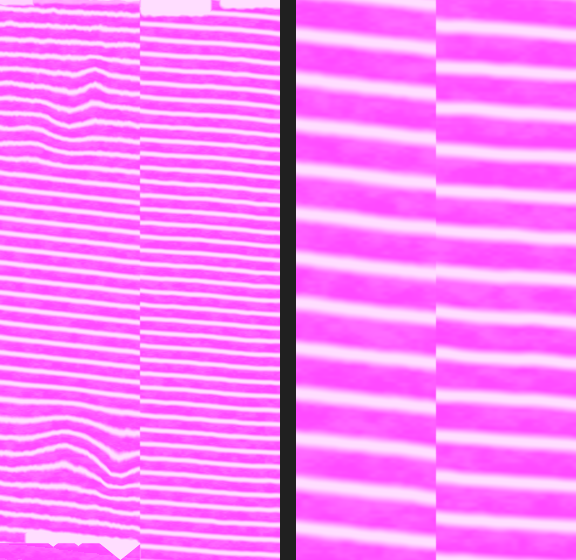
Left, the full canvas; right, a detail of the centre.
This pattern is drawn by a WebGL 2 fragment shader. Its source:

```glsl
#version 300 es
precision highp float;

uniform vec2 u_resolution;
out vec4 fragColor;

const vec3 PALE = vec3(1.0, 0.865, 1.0);
const vec3 LIGHT_PINK = vec3(1.0, 0.42, 1.0);
const vec3 DEEP_PINK = vec3(1.0, 0.29, 1.0);
const float SEAM = 0.5;

float hash(vec2 cell) {
    vec3 q = fract(vec3(cell.xyx) * 0.1031);
    q += dot(q, q.yzx + 33.33);
    return fract((q.x + q.y) * q.z);
}

float valueNoise(vec2 p) {
    vec2 cell = floor(p);
    vec2 f = fract(p);
    f = f * f * (3.0 - 2.0 * f);
    float top = mix(hash(cell), hash(cell + vec2(1, 0)), f.x);
    float bottom = mix(hash(cell + vec2(0, 1)), hash(cell + vec2(1, 1)), f.x);
    return mix(top, bottom, f.y);
}

float fbm(vec2 p, int octaves) {
    float sum = 0.0, weight = 0.5, total = 0.0;
    for (int i = 0; i < octaves; i++) {
        sum += weight * valueNoise(p);
        total += weight;
        p = p * 2.03 + 17.0;
        weight *= 0.6;
    }
    return sum / total;
}

// Smooth bump that bends the stripes around a centre
float bump(vec2 p, vec2 centre, vec2 spread) {
    vec2 d = (p - centre) / spread;
    return exp(-dot(d, d));
}

float softBox(vec2 p, vec2 low, vec2 high, float radius, float blur) {
    vec2 d = max(low - p, p - high) + radius;
    float edge = length(max(d, 0.0)) + min(max(d.x, d.y), 0.0) - radius;
    return 1.0 - smoothstep(-blur, blur, edge);
}

// Downward wedge with its point at apex
float wedge(vec2 p, vec2 apex, float spread, float blur) {
    return smoothstep(-blur, blur, (apex.y - p.y) * spread - abs(p.x - apex.x));
}

// Stripe count down the left half: sloping, buckled near both ends
float leftPhase(vec2 p) {
    float slope = mix(0.047, 0.11, smoothstep(0.0, 0.7, p.y));
    float bend = 0.026 * bump(p, vec2(0.245, 0.43), vec2(0.06, 0.13));
    bend -= 0.014 * bump(p, vec2(0.115, 0.50), vec2(0.05, 0.08));
    bend -= 0.018 * bump(p, vec2(0.335, 0.30), vec2(0.04, 0.10));
    bend -= 0.050 * bump(p, vec2(0.24, 1.59), vec2(0.11, 0.13));
    bend += 0.035 * bump(p, vec2(0.42, 1.69), vec2(0.06, 0.09));
    float buckled = 1.0 - smoothstep(0.45, 0.7, p.y) + smoothstep(1.4, 1.55, p.y);
    bend += (fbm(p * vec2(26.0, 12.0), 3) - 0.5) * mix(0.003, 0.014, buckled);
    float y = p.y - slope * p.x - bend;
    return (y - 0.9375) / 0.0534 - 0.75 * smoothstep(1.36, 1.6, y);
}

// Stripe count down the right half: finer, widening towards both ends
float rightPhase(vec2 p) {
    float x = p.x - SEAM;
    float bend = 0.07 * x + 0.003 * sin(x * 14.0 + p.y * 2.0) * x / SEAM;
    bend += (fbm(p * vec2(24.0, 14.0), 2) - 0.5) * 0.004;
    float d = p.y - 0.990 - bend;
    return d / 0.0488 - 0.64 * pow(abs(d) / 0.9375, 3.0) * sign(d);
}

// Narrow core with a wide soft bleed
float stripe(float phase) {
    float d = abs(fract(phase + 0.5) - 0.5);
    return 1.0 - smoothstep(0.03, 0.29, d);
}

// Bare patches along the top and the lower left edge
float bareAreas(vec2 p, float blur) {
    float bare = 0.9 * softBox(p, vec2(-1.0), vec2(0.12, 0.020), 0.0, blur);
    bare = max(bare, 0.6 * softBox(p, vec2(0.1, -1.0), vec2(SEAM, 0.014), 0.0, blur));
    bare = max(bare, softBox(p, vec2(SEAM, -1.0), vec2(0.755, 0.058), 0.02, blur));
    bare = max(bare, softBox(p, vec2(0.785, -1.0), vec2(2.0, 0.030), 0.02, blur));
    vec2 tilted = p - vec2(0.0, 0.09 * (p.x - 0.09));
    float strip = softBox(tilted, vec2(0.09, 1.890), vec2(SEAM, 2.0), 0.02, blur);
    return max(bare, strip);
}

void main() {
    // Width runs 0 to 1, height 0 to 2 from the top down
    vec2 uv = gl_FragCoord.xy / u_resolution;
    vec2 p = vec2(uv.x, 2.0 * (1.0 - uv.y));
    float pixel = 1.0 / u_resolution.x;

    // Two offset halves meeting at the seam
    float side = smoothstep(-pixel, pixel, p.x - SEAM);
    float left = leftPhase(p);
    float right = rightPhase(p);
    float pale = mix(stripe(left), stripe(right), side);
    float depth = mix(fract(left), fract(right), side);

    // Worn edges
    float wobble = (valueNoise(p * 60.0) - 0.5) * 0.006;
    pale = max(pale, bareAreas(p + vec2(0.0, wobble), 0.007));

    // Pink hem at the lower left, notched from above
    float hem = softBox(p, vec2(-1.0, 1.94), vec2(SEAM, 3.0), 0.0, 0.003);
    float notch = wedge(p, vec2(0.43, 2.0), 1.25, 0.003);
    notch = max(notch, wedge(p, vec2(0.19, 1.953), 1.3, 0.003));
    notch = max(notch, wedge(p, vec2(0.28, 1.950), 1.3, 0.003));
    pale = mix(pale, notch, hem);

    // Fine mottled dye, deeper towards the lower side of each band
    float mottle = fbm(p * vec2(30.0, 56.0), 3) - 0.5;
    float dye = smoothstep(0.1, 0.9, 0.28 + 0.55 * depth + 1.1 * mottle);
    vec3 color = mix(LIGHT_PINK, DEEP_PINK, dye);
    fragColor = vec4(mix(color, PALE, pale), 1.0);
}
```
